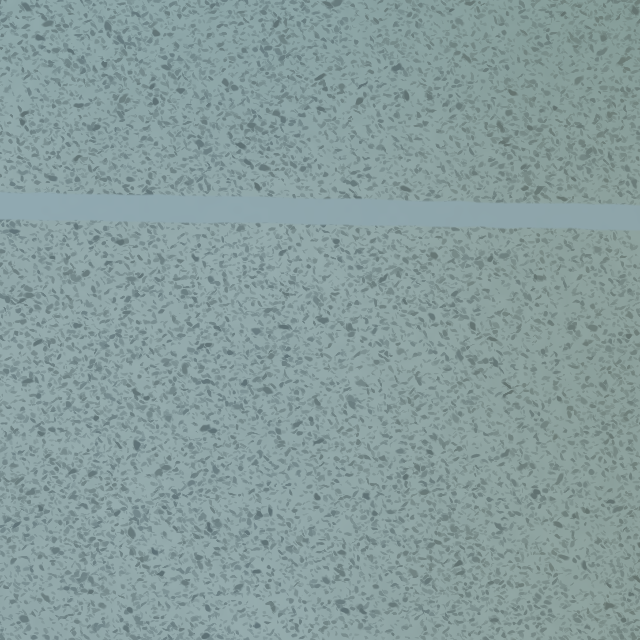
Write a WebGL 2 fragment shader that draws this texture.

```glsl
#version 300 es
precision highp float;
// Pale blue-green speckled plaster, crossed by one smooth, slightly tilted band.
// Layers of jittered, rotated ellipses form the flecks; value noise clusters
// them, roughens their outlines and mottles the ground.

uniform vec2 u_resolution;
out vec4 fragColor;

// Ground and band colours
const vec3 GROUND = vec3(0.578, 0.665, 0.672);
const vec3 GROUND_RIGHT = vec3(0.552, 0.632, 0.616);
const vec3 BAND = vec3(0.565, 0.663, 0.695);
const vec3 BAND_RIGHT = vec3(0.555, 0.645, 0.665);
const vec3 FLECK_COOL = vec3(0.345, 0.425, 0.450);
const vec3 FLECK_WARM = vec3(0.390, 0.445, 0.420);

// Band geometry, as fractions of the canvas
const float BAND_LEFT_Y = 0.679;
const float BAND_RIGHT_Y = 0.660;
const float BAND_HALF_LEFT = 0.0213;
const float BAND_HALF_RIGHT = 0.0195;
const float BAND_WOBBLE = 0.0025;
const float BAND_SOFTNESS = 0.0022;

// Fleck layers: cells across, share of filled cells, strength
const vec3 FINE = vec3(138.0, 0.62, 0.40);
const vec3 MEDIUM = vec3(92.0, 0.60, 0.72);
const vec3 BOLD = vec3(62.0, 0.13, 0.95);
const float FLECK_TILT = -0.25;
const float FLECK_TURN = 2.2;

// Integer hash giving three values in 0..1
vec3 hash3(vec2 cell, uint seed) {
    uvec3 v = uvec3(uvec2(ivec2(cell) + 4096), seed);
    v = v * 1664525u + 1013904223u;
    v.x += v.y * v.z;
    v.y += v.z * v.x;
    v.z += v.x * v.y;
    v ^= v >> 16u;
    v.x += v.y * v.z;
    v.y += v.z * v.x;
    v.z += v.x * v.y;
    return vec3(v >> 8u) / 16777216.0;
}

float noise(vec2 p, uint seed) {
    vec2 i = floor(p);
    vec2 f = fract(p);
    f = f * f * (3.0 - 2.0 * f);
    float low = mix(hash3(i, seed).x, hash3(i + vec2(1, 0), seed).x, f.x);
    float high = mix(hash3(i + vec2(0, 1), seed).x, hash3(i + vec2(1, 1), seed).x, f.x);
    return mix(low, high, f.y);
}

// Coverage of one layer of flecks, 0..1
float flecks(vec2 uv, vec3 layer, float cluster, uint seed) {
    vec2 p = uv * layer.x;
    float blur = max(0.35, 2.0 * layer.x / min(u_resolution.x, u_resolution.y));
    float coverage = 0.0;
    for (int y = -1; y <= 1; y++) {
        for (int x = -1; x <= 1; x++) {
            vec2 cell = floor(p) + vec2(x, y);
            vec3 place = hash3(cell, seed);
            vec3 shape = hash3(cell, seed + 1u);
            if (place.z > layer.y * cluster) continue;
            vec2 d = p - cell - place.xy;
            float angle = FLECK_TILT + FLECK_TURN * (shape.x - 0.5);
            float c = cos(angle);
            float s = sin(angle);
            d = vec2(c * d.x + s * d.y, c * d.y - s * d.x);
            vec2 radius = vec2(mix(0.26, 0.60, shape.y), mix(0.17, 0.30, shape.z));
            float fleck = 1.0 - smoothstep(1.0 - blur, 1.0 + blur, length(d / radius));
            coverage = max(coverage, fleck * mix(0.5, 1.0, fract(shape.y * 7.0 + shape.z)));
        }
    }
    return coverage * layer.z;
}

void main() {
    vec2 uv = gl_FragCoord.xy / u_resolution;
    float pixel = 1.0 / min(u_resolution.x, u_resolution.y);

    // Mottled ground, greener to the right and dimmer at the top
    float rightward = smoothstep(0.35, 1.0, uv.x);
    float mottle = noise(uv * 5.0, 3u) * 0.5 + noise(uv * 70.0, 4u) * 0.5 - 0.5;
    vec3 ground = mix(GROUND, GROUND_RIGHT, rightward) + 0.03 * mottle;
    ground -= vec3(0.026, 0.014, 0.014) * smoothstep(0.6, 1.0, uv.y);

    // Flecks with wavering outlines, gathered into loose clusters
    vec2 warp = vec2(noise(uv * 170.0, 5u), noise(uv * 170.0, 6u)) - 0.5;
    vec2 warped = uv + 0.004 * warp;
    float cluster = 0.62 + 0.42 * noise(uv * 9.0, 7u) + 0.36 * noise(uv * 24.0, 8u);
    float cover = flecks(warped, FINE, cluster, 11u);
    cover = max(cover, flecks(warped, MEDIUM, cluster, 21u));
    cover = max(cover, flecks(warped, BOLD, cluster, 31u));
    float warmth = 0.6 * rightward + 0.4 * noise(uv * 45.0, 9u);
    vec3 color = mix(ground, mix(FLECK_COOL, FLECK_WARM, warmth), cover);

    // Smooth band with slightly uneven edges
    float center = mix(BAND_LEFT_Y, BAND_RIGHT_Y, uv.x);
    float halfWidth = mix(BAND_HALF_LEFT, BAND_HALF_RIGHT, uv.x);
    float side = step(center, uv.y);
    halfWidth += BAND_WOBBLE * (noise(vec2(uv.x * 28.0, side * 9.0), 10u) - 0.5);
    float softness = max(BAND_SOFTNESS, pixel);
    float edge = abs(uv.y - center) - halfWidth;
    float band = 1.0 - smoothstep(-softness, softness, edge);
    vec3 bandColor = mix(BAND, BAND_RIGHT, uv.x) + 0.008 * mottle;
    color = mix(color, bandColor, band);

    fragColor = vec4(color, 1.0);
}
```
